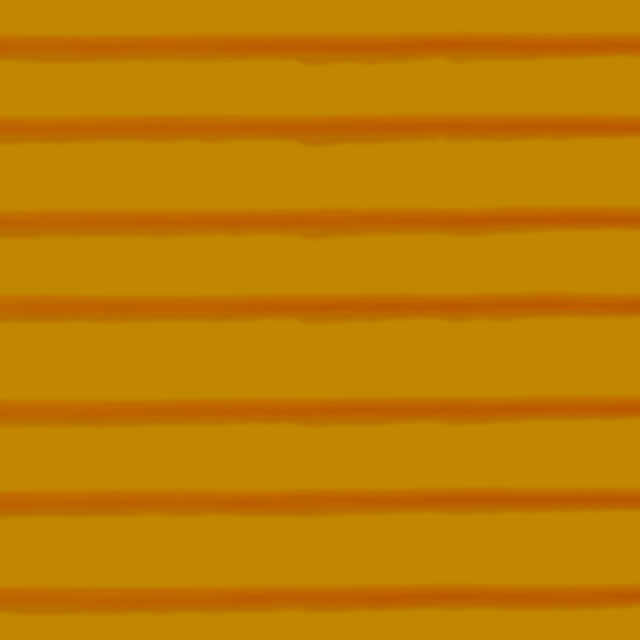
Reproduce this pattern procedurally as a Shadertoy shader.

```glsl
// Seven soft horizontal orange bands brushed across an ochre ground.
// Each band has a clean upper edge, a dark core that deepens to the right,
// and a ragged brown lower edge with overlapping brush laps.

const int   BAND_COUNT   = 7;
const float FIRST_BAND   = 0.065;   // height of the lowest core
const float BAND_SPACING = 0.1437;
const float BAND_TILT    = 0.005;   // rise from left to right
const float UPPER_REACH  = 0.025;
const float LOWER_REACH  = 0.029;
const float CORE_WIDTH   = 0.011;
const float LAP_DEPTH    = 0.011;
const float LAP_LENGTH   = 0.26;
const float RAGGEDNESS   = 0.007;
const vec3  OCHRE  = vec3(0.760, 0.530, 0.0);
const vec3  ORANGE = vec3(0.755, 0.435, 0.0);
const vec3  BROWN  = vec3(0.715, 0.430, 0.0);
const vec3  RUST   = vec3(0.730, 0.350, 0.0);
const float PI = 3.14159;

float hash(vec2 p) {
    vec3 q = fract(vec3(p.xyx) * 0.1031);
    q += dot(q, q.yzx + 33.33);
    return fract((q.x + q.y) * q.z);
}

float noise(vec2 p) {
    vec2 cell = floor(p), f = fract(p);
    f = f * f * (3.0 - 2.0 * f);
    return mix(mix(hash(cell), hash(cell + vec2(1, 0)), f.x),
               mix(hash(cell + vec2(0, 1)), hash(cell + vec2(1, 1)), f.x), f.y);
}

float fbm(vec2 p) {
    return 0.55 * noise(p) + 0.3 * noise(p * 2.1 + 17.0) + 0.15 * noise(p * 4.3 + 41.0);
}

// Uneven band heights: a shallow bow with two smaller ripples
float bandHeight(float i) {
    float phase = PI * i / float(BAND_COUNT - 1);
    return FIRST_BAND + BAND_SPACING * i + 0.018 * sin(phase)
         - 0.005 * sin(2.0 * phase) + 0.006 * sin(5.0 * phase);
}

// A brush lap starts abruptly and tapers away to the right
float lap(float x, float start) {
    return smoothstep(start - 0.015, start + 0.015, x)
         * clamp(1.0 - (x - start) / LAP_LENGTH, 0.0, 1.0);
}

vec3 paintBand(vec3 ground, vec2 uv, float i) {
    float wear = hash(vec2(i + 3.0, 11.0));
    float d = uv.y - bandHeight(i) - BAND_TILT * (uv.x - 0.5);
    d += 0.003 * (noise(vec2(uv.x * 7.0, i * 9.0)) - 0.5);

    // Upper edge: nearly straight
    float upper = UPPER_REACH + 0.003 * (fbm(vec2(uv.x * 14.0, i * 13.0)) - 0.5);
    float upperMask = 1.0 - smoothstep(upper - 0.012, upper, d);

    // Lower edge: ragged, thinner to the right, dropping at each lap
    float laps = lap(uv.x, 0.47) + 0.75 * lap(uv.x, 0.70);
    float lower = LOWER_REACH - 0.007 * uv.x
                + LAP_DEPTH * laps * mix(0.2, 1.0, i / float(BAND_COUNT - 1))
                + RAGGEDNESS * (fbm(vec2(uv.x * 24.0, i * 19.0)) - 0.5);
    float lowerMask = 1.0 - smoothstep(lower - 0.013, lower, -d);

    // Mottled core
    float mottle = fbm(vec2(uv.x * 13.0, uv.y * 75.0) + i * 5.0);
    float strength = mix(0.58, 1.0, smoothstep(0.0, 0.85, uv.x))
                   + mix(0.25, 0.65, wear) * (mottle - 0.5);
    float core = exp(-pow(d / CORE_WIDTH, 2.0)) * clamp(strength, 0.0, 1.0);

    float body = upperMask * lowerMask * (0.92 + 0.3 * (mottle - 0.5));
    vec3 wash = mix(BROWN, ORANGE, smoothstep(-0.018, 0.004, d));
    return mix(mix(ground, wash, body), RUST, core);
}

void mainImage(out vec4 fragColor, in vec2 fragCoord) {
    vec2 uv = fragCoord / iResolution.xy;
    vec3 color = OCHRE;
    for (int i = 0; i < BAND_COUNT; i++) {
        color = paintBand(color, uv, float(i));
    }
    fragColor = vec4(color, 1.0);
}
```
